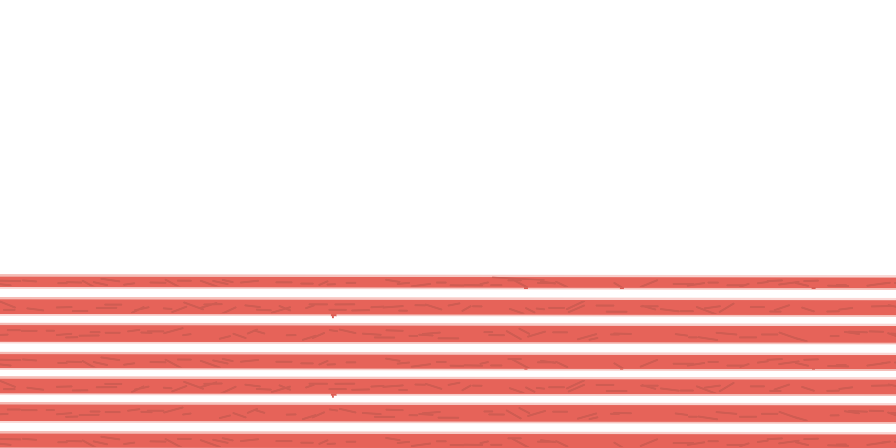
This pattern is drawn by a Shadertoy shader. Its source:

```glsl
// Seven coral stripes with pale fringes fill the lower part of a white sheet.
// Three stripe sizes repeat down the sheet; hashed slanted dashes grain each
// stripe, and a few small chips hang from the lower edges.

const float ROWS = 384.0;        // design units in the canvas height
const int STRIPES = 7;
const float PITCH = 68.0;        // height of one group of three stripes
const vec3 CENTRES = vec3(242.0, 263.3, 286.2);    // measured from the top
const vec3 HALVES = vec3(6.0, 6.3, 7.1);
const float FIRST_HALF = 4.5;    // the top stripe is thinner
const float TILT = 0.8;          // drop from the left side to the right
const float FRINGE_ABOVE = 2.1;
const float FRINGE_BELOW = 1.5;
const float DASH_CELL = 25.0;
const float DASH_RADIUS = 0.9;
const float DASH_CHANCE = 0.85;

const vec3 PAPER = vec3(1.0);
const vec3 CORAL = vec3(0.90, 0.39, 0.35);
const vec3 GRAIN = vec3(0.81, 0.36, 0.32);
const vec3 CHIP = vec3(0.84, 0.37, 0.33);
const vec3 PALE = vec3(0.98, 0.85, 0.84);
const vec3 BLUSH = vec3(0.95, 0.68, 0.65);

float hash(vec2 p) {
    vec3 q = fract(vec3(p.xyx) * 0.1031);
    q += dot(q, q.yzx + 33.33);
    return fract((q.x + q.y) * q.z);
}

float segmentDistance(vec2 p, vec2 a, vec2 b) {
    vec2 pa = p - a, ba = b - a;
    return length(pa - ba * clamp(dot(pa, ba) / dot(ba, ba), 0.0, 1.0));
}

float boxDistance(vec2 p, vec2 centre, vec2 halfSize) {
    vec2 d = abs(p - centre) - halfSize;
    return max(d.x, d.y);
}

float cover(float d, float soft) {
    return 1.0 - smoothstep(-soft, soft, d);
}

// Distance to the scattered dashes; y is relative to the stripe centre.
float dashDistance(vec2 p, float halfHeight, float seed) {
    float best = 1e3;
    for (int layer = 0; layer < 2; layer++) {
        float row = seed * 7.0 + float(layer) * 31.0;
        float x = p.x + float(layer) * 0.5 * DASH_CELL;
        float cell = floor(x / DASH_CELL);
        for (int n = -1; n <= 1; n++) {
            vec2 id = vec2(cell + float(n), row);
            if (hash(id) > DASH_CHANCE) continue;
            float lean = 2.0 * hash(id + 5.7) - 1.0;
            float reach = mix(3.0, 8.5, hash(id + 11.3));
            vec2 arm = vec2(reach, reach * 0.6 * lean * lean * lean);
            vec2 mid = vec2((id.x + mix(0.25, 0.75, hash(id + 17.9))) * DASH_CELL,
                            halfHeight * mix(-0.4, 0.6, hash(id + 23.1)));
            best = min(best, segmentDistance(vec2(x, p.y), mid - arm, mid + arm));
        }
    }
    return best - DASH_RADIUS;
}

void mainImage(out vec4 fragColor, in vec2 fragCoord) {
    float unit = ROWS / iResolution.y;
    float soft = max(0.5 * unit, 0.4);
    float width = iResolution.x * unit;
    float across = fragCoord.x / iResolution.x;
    vec2 p = vec2(fragCoord.x * unit, ROWS - fragCoord.y * unit);
    float y = p.y - TILT * (across - 0.5);
    vec3 colour = PAPER;

    // Stripes: a two-tone fringe, the solid band, then its grain.
    for (int i = 0; i < STRIPES; i++) {
        int kind = i % 3;
        float halfHeight = i == 0 ? FIRST_HALF : HALVES[kind];
        float fromCentre = y - CENTRES[kind] - float(i / 3) * PITCH;
        if (abs(fromCentre) > 14.0) continue;
        float edge = abs(fromCentre) - halfHeight;
        bool above = fromCentre < 0.0;
        float fringe = above ? FRINGE_ABOVE : FRINGE_BELOW;
        float strength = above ? 1.0 - across : across;
        vec3 tint = mix(PALE, BLUSH, 0.7 * strength);
        colour = mix(colour, tint, cover(edge - fringe, soft));
        colour = mix(colour, CORAL, cover(edge, soft));
        float grain = dashDistance(vec2(p.x, fromCentre), halfHeight, float(kind));
        colour = mix(colour, GRAIN, cover(grain, soft) * cover(edge + 0.8, soft));
    }

    // Chips below the second stripe of each full group.
    for (int g = 0; g < 2; g++) {
        vec2 chip = vec2(0.3724 * width, 270.2 + float(g) * PITCH);
        float d = boxDistance(p, chip, vec2(2.4, 0.9));
        d = min(d, boxDistance(p, chip + vec2(-0.7, 1.4), vec2(0.8, 1.2)));
        colour = mix(colour, CORAL * 0.96, cover(d, soft));
    }

    // Evenly spaced ticks under the first stripe of each group.
    for (int k = 0; k < 4; k++) {
        if (k == 2) continue;
        float x = (0.587 + 0.107 * float(k)) * width;
        float d = boxDistance(p, vec2(x, 247.0), vec2(1.7, 0.8));
        d = min(d, boxDistance(p, vec2(x, 316.3), vec2(1.2, 0.5)));
        colour = mix(colour, CHIP, cover(d, soft));
    }

    // Long scratch along the top edge of the first stripe.
    float scratch = segmentDistance(p, vec2(0.55, 0.0) * width + vec2(0.0, 237.8),
                                    vec2(0.607, 0.0) * width + vec2(0.0, 240.0));
    colour = mix(colour, GRAIN, cover(scratch - 0.7, soft));
    fragColor = vec4(colour, 1.0);
}
```
